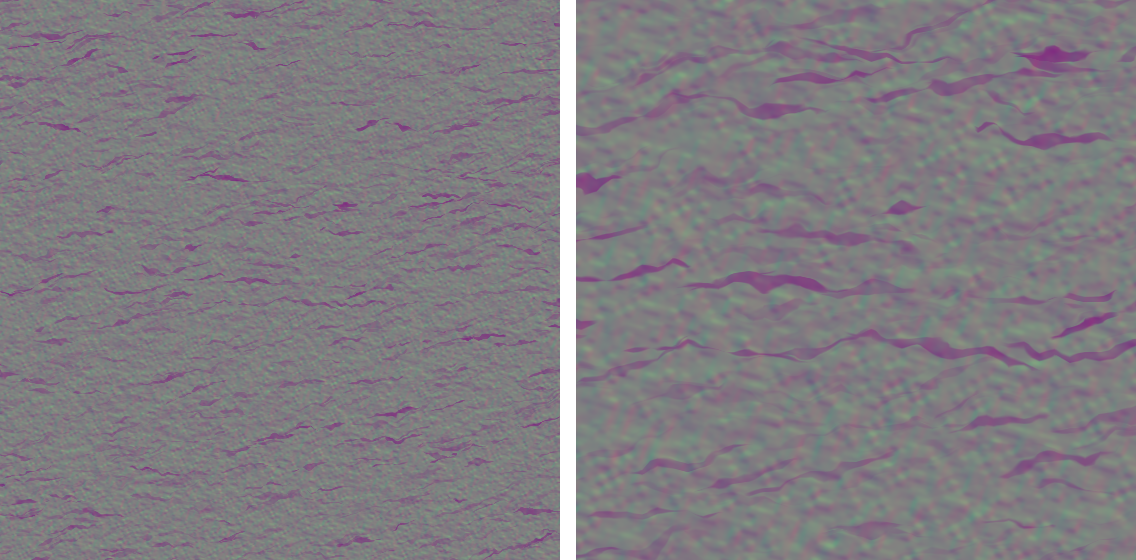
Left, the full canvas; right, a detail of the centre.
Give the GLSL for this texture map, as a Shadertoy shader.

```glsl
float hash(vec2 p) {
    vec3 q = fract(p.xyx * vec3(0.1031, 0.1030, 0.0973));
    q += dot(q, q.yzx + 33.33);
    return fract((q.x + q.y) * q.z);
}

float blend(vec2 i, vec2 f) {
    return mix(mix(hash(i), hash(i + vec2(1, 0)), f.x),
               mix(hash(i + vec2(0, 1)), hash(i + vec2(1, 1)), f.x), f.y);
}

float noise(vec2 p) {
    vec2 f = fract(p);
    return blend(floor(p), f * f * f * (f * (f * 6.0 - 15.0) + 10.0));
}

// Linear blending keeps kinks, for angular outlines
float angularNoise(vec2 p) {
    return blend(floor(p), fract(p)) - 0.5;
}

// Fine stone relief, slightly stretched along a rising diagonal
float grainHeight(vec2 p) {
    vec2 q = mat2(0.88, -0.47, 0.47, 0.88) * p * vec2(0.95, 1.05) + 7.0;
    float height = 0.0, frequency = 45.0, weight = 0.22;
    for (int i = 0; i < 3; i++) {
        height += weight * noise(q * frequency) / frequency;
        q = mat2(0.92, 0.39, -0.39, 0.92) * q + 3.7;
        frequency *= 2.1;
        weight = min(weight * 3.2, 1.15);
    }
    return height;
}

vec2 grainSlope(vec2 p) {
    vec2 e = vec2(0.001, 0.0);
    return vec2(grainHeight(p + e.xy) - grainHeight(p - e.xy),
                grainHeight(p + e.yx) - grainHeight(p - e.yx)) / (2.0 * e.x);
}

// One layer of tapered, tilted cracks, one crack per grid cell
float crackLayer(vec2 p, float seed) {
    vec2 grid = vec2(10.0, 28.0);
    vec2 cell = floor(p * grid);
    float pinch = 0.2 + 1.5 * noise(p * vec2(75.0, 110.0) + seed);
    float fray = 0.004 * angularNoise(p * vec2(110.0, 260.0) + seed);
    float depth = 0.0;
    for (int y = -1; y <= 1; y++)
    for (int x = -1; x <= 1; x++) {
        vec2 id = cell + vec2(x, y);
        vec2 key = id + seed * 17.0 + 50.0;
        vec2 center = (id + vec2(hash(key), hash(key + 91.3))) / grid;
        float strength = hash(key + 37.7);
        float cluster = smoothstep(0.2, 0.7, noise(center * 9.0 + seed));
        float halfLength = mix(0.022, 0.066, hash(key + 53.1));
        float halfWidth = mix(0.0010, 0.0036, hash(key + 71.9));
        float tilt = mix(-0.2, 0.42, hash(key + 113.5));

        vec2 d = p - center;
        float along = d.x / halfLength;
        float taper = max(1.0 - abs(along), 0.0) * 1.3;
        float edge = abs(d.y - tilt * d.x) - halfWidth * taper * pinch + fray;
        float softness = mix(0.0017, 0.0009, strength);
        float cover = (1.0 - smoothstep(-softness, softness, edge))
                    * smoothstep(0.0, 0.3, taper);
        float dark = 0.04 + 0.22 * strength * strength * strength;
        depth = max(depth, cover * dark * mix(0.55, 1.0, cluster));
    }
    return depth;
}

void mainImage(out vec4 fragColor, in vec2 fragCoord) {
    vec2 p = fragCoord / iResolution.y;

    // Angular, jagged crack outlines
    vec2 bent = p;
    bent.y += 0.012 * angularNoise(p * vec2(17.0, 14.0));
    bent.y += 0.010 * angularNoise(p * vec2(45.0, 50.0) + 9.0);
    bent.y += 0.006 * angularNoise(p * vec2(110.0, 130.0) + 21.0);
    bent.x += 0.009 * angularNoise(p * vec2(60.0, 150.0) + 40.0);

    float depth = 0.0;
    for (int i = 0; i < 5; i++) {
        float seed = float(i) * 5.3 + 1.0;
        depth = max(depth, crackLayer(bent + seed * vec2(0.137, 0.071), seed));
    }
    depth *= 0.6 + 0.6 * noise(p * vec2(60.0, 120.0) + 60.0);

    // Slopes tint red and green, cracks remove green
    vec2 slope = grainSlope(p) * vec2(0.042, 0.054) * (1.0 - 1.6 * depth);
    vec3 color = vec3(0.497, 0.502, 0.5);
    color.rg += slope;
    color.g -= depth;
    fragColor = vec4(color, 1.0);
}
```
